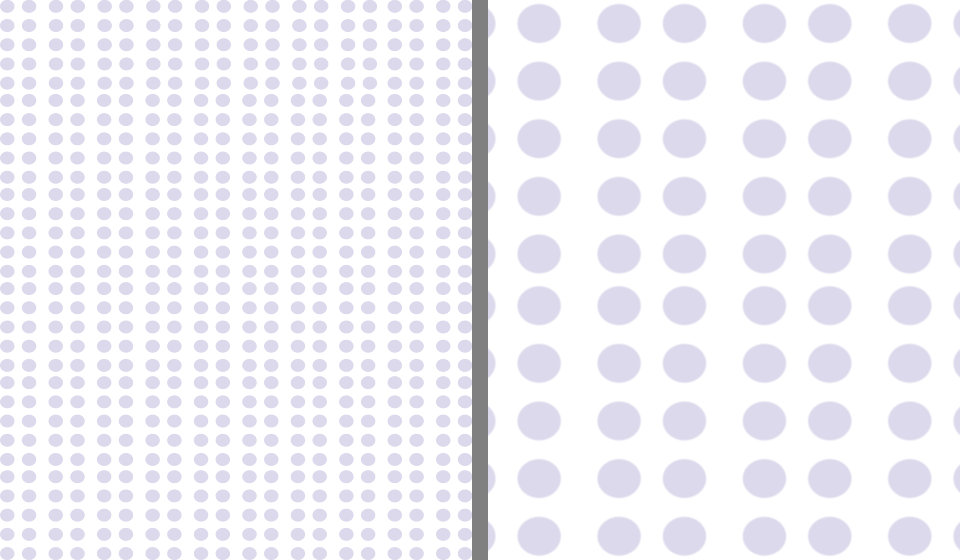
Left: the whole. Right: its middle third, enlarged.
Reproduce this pattern procedurally as a WebGL 2 fragment shader.

```glsl
#version 300 es
precision highp float;

uniform vec2 u_resolution;
out vec4 fragColor;

// Lengths are fractions of the canvas height
const vec3 PAPER = vec3(1.0);
const vec3 LILAC = vec3(0.867, 0.850, 0.925);
const vec2 DOT_RADIUS = vec2(0.0129, 0.01155);
const vec2 FIRST_DOT = vec2(0.0130, 0.0113);   // from the top left corner
const vec2 DOT_STEP = vec2(0.0389, 0.0343);    // between dots in a block
const vec2 BLOCK_PITCH = vec2(0.0865, 0.1680); // between blocks
const vec2 BLOCK_DOTS = vec2(2.0, 5.0);
const vec2 BLOCK_COUNT = vec2(10.0, 6.0);
const float TOP_DRIFT = 0.00044;               // extra pitch in the top band
const float DRIFT_BLOCKS = 8.0;
const float EDGE_SOFTNESS = 0.0009;

// Approximate signed distance to an axis-aligned ellipse
float ellipseDistance(vec2 p, vec2 radius) {
    float k = length(p / radius);
    float slope = length(p / (radius * radius));
    return k * (k - 1.0) / max(slope, 1e-4);
}

// Offset from the nearest dot, dots being grouped in blocks
vec2 nearestDotOffset(vec2 p) {
    vec2 span = DOT_STEP * (BLOCK_DOTS - 1.0);
    vec2 margin = 0.5 * (BLOCK_PITCH - span);
    vec2 block = floor((p - FIRST_DOT + margin) / BLOCK_PITCH);
    block = clamp(block, vec2(0.0), BLOCK_COUNT - 1.0);
    vec2 local = p - FIRST_DOT - block * BLOCK_PITCH;

    // The top band runs slightly wide, then falls back into line
    if (block.y < 0.5 && block.x < DRIFT_BLOCKS - 0.5) {
        local.x -= block.x * TOP_DRIFT;
    }

    vec2 dotIndex = clamp(floor(local / DOT_STEP + 0.5), vec2(0.0), BLOCK_DOTS - 1.0);
    return local - dotIndex * DOT_STEP;
}

void main() {
    vec2 p = gl_FragCoord.xy / u_resolution.y;
    p.y = 1.0 - p.y; // rows are counted from the top

    float dist = ellipseDistance(nearestDotOffset(p), DOT_RADIUS);
    float halfEdge = max(EDGE_SOFTNESS, 0.6 / u_resolution.y);
    float ink = 1.0 - smoothstep(-halfEdge, halfEdge, dist);

    fragColor = vec4(mix(PAPER, LILAC, ink), 1.0);
}
```
